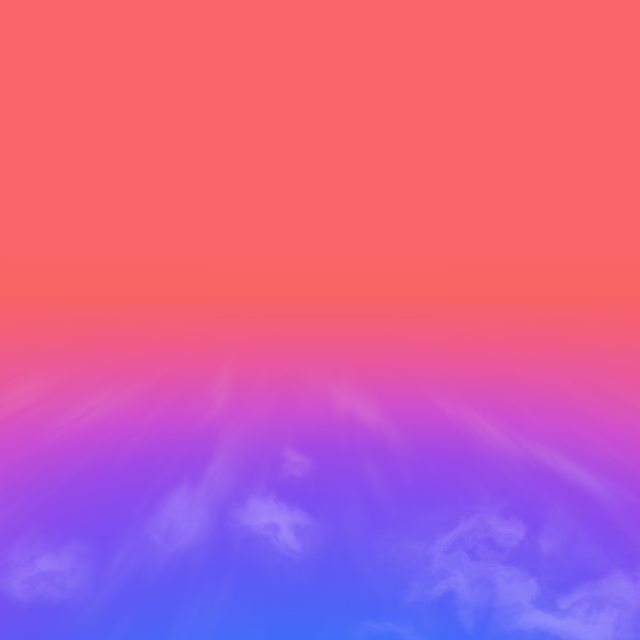
Write a Shadertoy shader that draws this background.

```glsl
// Coral-to-blue gradient sky with pale wisps fanning out below a soft horizon.
#define HORIZON 0.538
#define SIDE_BEND 0.95
#define PUFF_SCALE 15.0
#define PUFF_WARP 0.06
#define FAN_WARP 0.022
#define CLOUD_OPACITY 0.62
#define HAZE_OPACITY 0.07
#define CLOUD_COOL vec3(0.76, 0.69, 1.00)
#define CLOUD_WARM vec3(0.90, 0.58, 0.80)

float hash(vec2 p) {
    vec3 q = fract(p.xyx * 0.1031);
    q += dot(q, q.yzx + 33.33);
    return fract((q.x + q.y) * q.z);
}

float noise(vec2 p) {
    vec2 cell = floor(p), f = fract(p);
    f = f * f * (3.0 - 2.0 * f);
    return mix(mix(hash(cell), hash(cell + vec2(1, 0)), f.x),
               mix(hash(cell + vec2(0, 1)), hash(cell + vec2(1, 1)), f.x), f.y);
}

float fbm(vec2 p) {
    float sum = 0.0, amp = 0.5;
    for (int i = 0; i < 6; i++) {
        sum += amp * noise(p);
        p = mat2(1.6, 1.2, -1.2, 1.6) * p + 7.3;
        amp *= 0.5;
    }
    return sum;
}

// Vertical colour ramp; the sides lag behind the centre.
vec3 skyColor(vec2 uv) {
    const float depths[8] = float[8](0.0, 0.058, 0.11, 0.176, 0.241, 0.319, 0.423, 0.538);
    const vec3 colors[8] = vec3[8](
        vec3(0.966, 0.393, 0.390), vec3(0.945, 0.365, 0.510),
        vec3(0.900, 0.340, 0.635), vec3(0.800, 0.305, 0.820),
        vec3(0.620, 0.290, 0.900), vec3(0.490, 0.305, 0.940),
        vec3(0.380, 0.345, 0.955), vec3(0.250, 0.420, 0.980));
    float side = uv.x - 0.515;
    float depth = (HORIZON - uv.y) * (1.0 - SIDE_BEND * side * side);
    vec3 color = mix(colors[0], vec3(0.976, 0.400, 0.412), smoothstep(0.0, 0.07, -depth));
    for (int i = 1; i < 8; i++) {
        float t = (depth - depths[i - 1]) / (depths[i] - depths[i - 1]);
        color = mix(color, colors[i], clamp(t, 0.0, 1.0));
    }
    return color;
}

// Soft capsule that fades towards both ends.
float streak(vec2 p, vec4 ends, float width) {
    vec2 axis = ends.zw - ends.xy, rel = p - ends.xy;
    float t = clamp(dot(rel, axis) / dot(axis, axis), 0.0, 1.0);
    float d = length(rel - axis * t) / width;
    return exp(-d * d) * (0.35 + 2.6 * t * (1.0 - t));
}

// Long wisps: ends of each axis, then width and strength.
float streaks(vec2 p) {
    const vec4 ends[8] = vec4[8](
        vec4(0.664, 0.382, 1.000, 0.212), vec4(0.078, 0.316, 0.215, 0.395),
        vec4(0.358, 0.440, 0.340, 0.316), vec4(0.514, 0.400, 0.618, 0.320),
        vec4(0.352, 0.300, 0.250, 0.120), vec4(0.560, 0.297, 0.618, 0.180),
        vec4(0.000, 0.362, 0.080, 0.410), vec4(0.208, 0.140, 0.110, 0.023));
    const vec2 shape[8] = vec2[8](
        vec2(0.017, 0.38), vec2(0.015, 0.40), vec2(0.012, 0.30), vec2(0.022, 0.42),
        vec2(0.042, 0.55), vec2(0.018, 0.26), vec2(0.030, 0.24), vec2(0.022, 0.45));
    float sum = 0.0;
    for (int i = 0; i < 8; i++) sum += shape[i].y * streak(p, ends[i], shape[i].x);
    return sum;
}

// Billowy patches: centre and radii.
float puffs(vec2 p) {
    const vec4 patches[9] = vec4[9](
        vec4(0.430, 0.185, 0.070, 0.075), vec4(0.455, 0.270, 0.030, 0.040),
        vec4(0.060, 0.105, 0.080, 0.055), vec4(0.760, 0.135, 0.160, 0.090),
        vec4(0.900, 0.035, 0.140, 0.065), vec4(0.705, 0.070, 0.055, 0.080),
        vec4(0.610, 0.012, 0.060, 0.022), vec4(0.280, 0.165, 0.050, 0.022),
        vec4(0.980, 0.110, 0.055, 0.045));
    float clear = 1.0;
    for (int i = 0; i < 9; i++) {
        float r = length((p - patches[i].xy) / patches[i].zw);
        clear *= 1.0 - 0.85 * (1.0 - smoothstep(0.1, 1.35, r));
    }
    return 1.0 - clear;
}

void mainImage(out vec4 fragColor, in vec2 fragCoord) {
    vec2 uv = fragCoord / iResolution.xy;
    vec3 color = skyColor(uv);
    float depth = max(HORIZON - uv.y, 0.0);

    // Grain stretched along rays from a point above the horizon.
    vec2 fan = vec2((uv.x - 0.5) / (depth + 0.08) * 9.0, log(depth + 0.08) * 3.5) + 20.0;
    float fanGrain = fbm(fan);
    float wisps = streaks(uv + FAN_WARP * (vec2(fanGrain, fbm(fan + 9.0)) - 0.5));
    wisps *= smoothstep(0.15, 0.75, fanGrain);

    // Ragged cloud grain.
    vec2 q = uv * PUFF_SCALE + 4.0;
    vec2 warp = vec2(fbm(q), fbm(q + 31.0)) - 0.5;
    float billow = puffs(uv + PUFF_WARP * warp);
    billow *= smoothstep(0.22, 0.78, fbm(q * vec2(0.8, 1.2) + 2.0 * warp));

    float haze = HAZE_OPACITY * smoothstep(0.4, 0.8, fanGrain) * smoothstep(0.05, 0.2, depth);
    float cover = clamp(CLOUD_OPACITY * (billow + wisps) + haze, 0.0, 0.7);
    vec3 cloud = mix(CLOUD_COOL, CLOUD_WARM, smoothstep(0.20, 0.36, uv.y));
    fragColor = vec4(mix(color, cloud, cover), 1.0);
}
```
